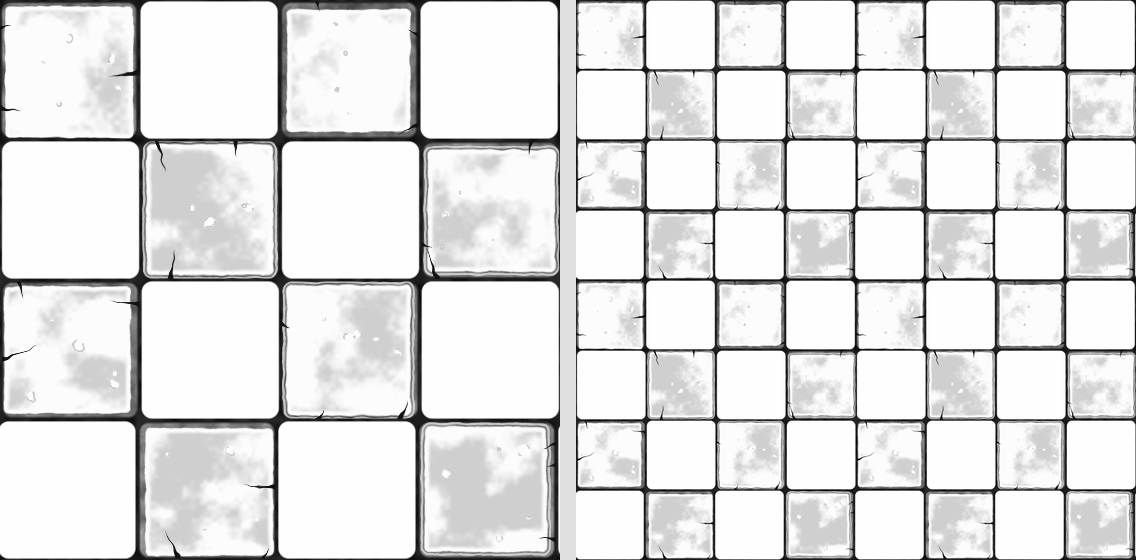
Left, the tile; right, the same tile 2 across and 2 down.
A WebGL 2 fragment shader for this texture map:

```glsl
#version 300 es
precision highp float;
uniform vec2 u_resolution;
out vec4 outColor;

const float TILES = 4.0;

float hash(vec2 p) {
  vec3 a = fract(vec3(p.xyx) * 0.1031);
  a += dot(a, a.yzx + 33.33);
  return fract((a.x + a.y) * a.z);
}

// Value noise on the unit square that wraps after a whole number of cells
float noise(vec2 uv, float period) {
  vec2 p = uv * period, i = floor(p), f = fract(p);
  f = f * f * (3.0 - 2.0 * f);
  vec2 a = mod(i, period), b = mod(i + 1.0, period);
  return mix(mix(hash(a), hash(vec2(b.x, a.y)), f.x),
             mix(hash(vec2(a.x, b.y)), hash(b), f.x), f.y);
}

float fbm(vec2 uv, float period) {
  float sum = 0.0, weight = 0.5;
  for (int i = 0; i < 4; i++) {
    sum += weight * noise(uv, period);
    period *= 2.0;
    weight *= 0.5;
  }
  return sum / 0.9375;
}

float roundBox(vec2 p, vec2 halfSize, float radius) {
  vec2 d = abs(p) - halfSize + radius;
  return length(max(d, 0.0)) + min(max(d.x, d.y), 0.0) - radius;
}

float wornTile(vec2 q, vec2 id, vec2 uv, float outer, float aa) {
  vec2 seed = id * 17.0 + 5.0;
  float grain = noise(uv, 128.0);

  // Clouded face, kept bright along its border
  float stain = fbm(uv, 12.0) + 0.16 * (hash(seed) - 0.5);
  stain = smoothstep(0.44, 0.68, stain + 0.06 * (grain - 0.5));

  // Uneven bevel with its own width on each side
  vec2 low = mix(vec2(0.015), vec2(0.075), vec2(hash(seed + 1.0), hash(seed + 2.0)));
  vec2 high = mix(vec2(0.02), vec2(0.08), vec2(hash(seed + 3.0), hash(seed + 4.0)));
  float inner = roundBox(q - 0.5 * (low - high), 0.5 - 0.5 * (low + high), 0.035);
  inner += 0.022 * (fbm(uv, 48.0) - 0.5);
  stain *= smoothstep(0.015, 0.05, -inner);
  float shade = mix(0.99, 0.81, stain);

  // Chips with a faint broken outline
  for (int i = 0; i < 5; i++) {
    vec2 s = seed + float(i) * 7.3;
    vec2 center = 0.72 * (vec2(hash(s + 11.0), hash(s + 12.0)) - 0.5);
    float radius = mix(0.008, 0.034, pow(hash(s + 13.0), 2.0));
    float chip = length(q - center) - radius + 0.035 * (noise(uv, 96.0) - 0.5);
    shade = mix(shade, 0.99, smoothstep(aa, -aa, chip - 0.006));
    float ring = smoothstep(0.003 + aa, 0.003, abs(chip));
    shade = mix(shade, 0.66, 0.6 * ring * smoothstep(0.4, 0.6, grain));
  }

  float bevel = 0.44 + 0.45 * (fbm(uv, 40.0) - 0.5) + 0.12 * (hash(seed + 6.0) - 0.5);
  bevel = mix(0.13, bevel, smoothstep(0.0, 0.022, -outer));
  float glint = smoothstep(0.005 + aa, 0.003, abs(inner - 0.02));
  bevel = mix(bevel, 0.88, 0.8 * glint * step(0.6, hash(seed + 8.0)));
  shade = mix(shade, bevel, smoothstep(-aa, aa, inner));

  // Cracks taper inward from the sides
  for (int i = 0; i < 3; i++) {
    vec2 s = seed + float(i) * 9.1 + 40.0;
    float side = floor(4.0 * hash(s));
    vec2 c = side < 2.0 ? q : q.yx;
    c *= mod(side, 2.0) < 0.5 ? 1.0 : -1.0;
    float depth = c.x + 0.49;
    float reach = mix(0.06, 0.28, pow(hash(s + 1.0), 2.0));
    float path = 0.84 * (hash(s + 2.0) - 0.5) + 1.2 * (hash(s + 3.0) - 0.5) * depth;
    path += 0.025 * (noise(uv, 80.0) - 0.5);
    float taper = clamp(1.0 - depth / reach, 0.0, 1.0);
    float crack = abs(c.y - path) - 0.016 * taper * taper * taper;
    shade = mix(shade, 0.07, smoothstep(aa, -0.3 * aa, crack) * smoothstep(0.0, 0.3, taper));
  }
  return shade;
}

void main() {
  vec2 uv = gl_FragCoord.xy / u_resolution;
  float aa = TILES / min(u_resolution.x, u_resolution.y);

  // Rows sit slightly out of line
  vec2 p = uv * TILES;
  p.x += 0.05 * (hash(vec2(floor(p.y), 3.0)) - 0.3);
  vec2 id = mod(floor(p), TILES);
  vec2 q = fract(p) - 0.5;

  float outer = roundBox(q, vec2(0.49), 0.075);
  float shade = 0.995;
  if (mod(id.x + id.y, 2.0) > 0.5) shade = wornTile(q, id, uv, outer, aa);

  // Dark joints
  float joint = 0.05 + 0.12 * noise(uv, 64.0);
  shade = mix(joint, shade, smoothstep(aa, -aa, outer));
  outColor = vec4(vec3(shade), 1.0);
}
```
